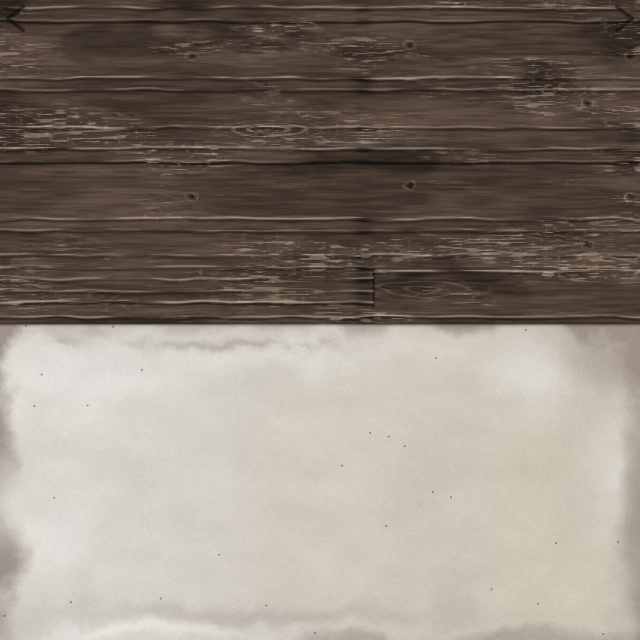
Reproduce this texture procedurally as a WebGL 2 fragment shader.

```glsl
#version 300 es
precision highp float;
uniform vec2 u_resolution;
out vec4 outColor;

const float FLOOR_Y = 0.4935;
const float BOARD_PERIOD = 0.22;
const float JOINT_X = 0.584;

float hash(vec2 p) {
  vec3 q = fract(p.xyx * 0.1031);
  q += dot(q, q.yzx + 33.33);
  return fract((q.x + q.y) * q.z);
}

float noise(vec2 p) {
  vec2 i = floor(p), f = fract(p);
  f = f * f * (3.0 - 2.0 * f);
  return mix(mix(hash(i), hash(i + vec2(1, 0)), f.x),
             mix(hash(i + vec2(0, 1)), hash(i + vec2(1, 1)), f.x), f.y);
}

float fbm(vec2 p) {
  float sum = 0.0, amp = 0.5;
  for (int i = 0; i < 5; i++) {
    sum += amp * noise(p);
    p = p * 2.03 + 17.1;
    amp *= 0.5;
  }
  return sum / 0.97;
}

float blob(vec2 p, vec2 center, vec2 radius) {
  vec2 q = (p - center) / radius;
  return exp(-dot(q, q));
}

float segment(vec2 p, vec2 a, vec2 b) {
  vec2 d = b - a;
  return length(p - a - d * clamp(dot(p - a, d) / dot(d, d), 0.0, 1.0));
}

// Worn board edge: x is pale chipped paint, y is the dark gap and its knot
vec2 seam(vec2 p, float y, float wear, float gap) {
  float d = p.y - y - (noise(vec2(p.x * 22.0, y * 91.0)) - 0.5) * 0.004;
  float chips = smoothstep(0.32, 0.65, fbm(vec2(p.x * 14.0, p.y * 170.0 + y * 40.0)));
  float pale = exp(-pow(d / 0.0018, 2.0)) * chips * wear;
  float dark = exp(-pow((d + 0.0042) / 0.0022, 2.0)) * gap;
  dark += 0.65 * blob(p, vec2(0.568, y - 0.003), vec2(0.014, 0.006));
  return vec2(pale, dark);
}

// Nested arches of grain
float arches(vec2 p, vec2 center, vec2 radius) {
  float r = length((p - center) / radius);
  float rings = sin(r * 20.0 + 4.0 * noise(p * vec2(30.0, 150.0)));
  return smoothstep(0.35, 0.95, rings) * (1.0 - smoothstep(0.6, 1.2, r));
}

vec3 wood(vec2 p) {
  const float offsets[5] = float[](0.0, 0.09, 0.108, 0.167, 0.2);
  const float wears[5] = float[](0.35, 0.9, 0.55, 0.6, 0.75);
  const vec2 knots[4] = vec2[](vec2(0.3, 0.912), vec2(0.918, 0.838),
                               vec2(0.64, 0.93), vec2(0.985, 0.912));
  float rightBoard = smoothstep(JOINT_X - 0.001, JOINT_X + 0.001, p.x);
  float lower = 1.0 - smoothstep(0.578, 0.582, p.y);

  // Knots bend the grain around them
  vec2 g = p;
  float core = 0.0, ring = 0.0;
  for (int i = 0; i < 8; i++) {
    vec2 c = knots[i % 4] - vec2(0.0, BOARD_PERIOD * float(i / 4));
    g.y += (p.y - c.y) * 0.7 * blob(p, c, vec2(0.045, 0.018));
    float r = length((p - c) / vec2(0.009, 0.006)) + noise(p * 240.0) * 0.5;
    core += exp(-r * r * 1.5);
    ring += exp(-pow((r - 1.3) * 4.0, 2.0)) * noise(p * 130.0);
  }

  float broad = fbm(g * vec2(5.0, 35.0));
  float fine = fbm(g * vec2(20.0, 260.0));
  float patches = smoothstep(0.42, 0.7, fbm(g * vec2(7.0, 28.0) + 9.0));
  float scratches = smoothstep(0.6, 0.86, noise(g * vec2(42.0, 430.0))) * patches;
  float flecks = smoothstep(0.62, 0.9, noise(g * vec2(150.0, 480.0))) * patches;

  // Repeated boards, then narrow slats and the lowest pair of edges
  vec2 edges = vec2(0.0);
  for (int k = -1; k < 2; k++)
    for (int i = 0; i < 5; i++) {
      float y = 0.969 - offsets[i] - BOARD_PERIOD * float(k);
      if (y > 0.61) edges += seam(p, y, wears[i], i == 0 ? 0.95 : 0.55);
    }
  float slatMask = 1.0 - rightBoard * lower;
  for (int i = 0; i < 4; i++)
    edges += seam(p, 0.602 - 0.0186 * float(i), 0.65, 0.45) * slatMask;
  edges += seam(p, 0.529, 1.0, 0.8) * slatMask;
  edges += seam(p, 0.577, 0.9, 0.4) * rightBoard;
  edges += seam(p, 0.506, 0.75, 0.65);

  float figure = arches(p, vec2(0.42, 0.797), vec2(0.09, 0.016))
               + 0.7 * arches(p, vec2(0.66, 0.548), vec2(0.11, 0.02)) * rightBoard
               + 0.5 * arches(p, vec2(0.0, 0.787), vec2(0.07, 0.012));
  float joint = exp(-pow((p.x - JOINT_X) / 0.0015, 2.0)) * lower
              * smoothstep(0.515, 0.525, p.y);

  vec3 color = mix(vec3(0.235, 0.188, 0.160), vec3(0.375, 0.308, 0.263),
                   clamp(0.5 + (broad - 0.5) * 1.4 + (fine - 0.5) * 1.3, 0.0, 1.0));
  color *= 1.0 - 0.3 * smoothstep(0.55, 0.75, fbm(p * vec2(7.0, 16.0) + 31.0));
  color *= 1.0 - 0.6 * clamp(edges.y + joint + core, 0.0, 1.0);
  float paint = edges.x * 0.85 + scratches * 0.48 + flecks * 0.25 + figure * 0.28 + ring * 0.5;
  return mix(color, vec3(0.69, 0.62, 0.54), clamp(paint, 0.0, 0.9));
}

vec3 plaster(vec2 p) {
  float cloud = fbm(p * 7.0), mottled = fbm(p * vec2(18.0, 30.0) + 5.0);
  vec2 w = p + (vec2(fbm(p * 14.0 + 3.0), fbm(p * 14.0 + 40.0)) - 0.5) * 0.075;

  // Chalky bloom over warm cream
  float bloom = blob(w, vec2(0.13, 0.41), vec2(0.17, 0.07)) + blob(w, vec2(0.09, 0.16), vec2(0.1, 0.08))
              + 0.75 * blob(w, vec2(0.82, 0.41), vec2(0.07, 0.05)) + 0.7 * blob(w, vec2(0.45, 0.45), vec2(0.2, 0.03))
              + 0.6 * blob(w, vec2(0.95, 0.26), vec2(0.04, 0.06)) + blob(w, vec2(0.2, 0.012), vec2(0.22, 0.014));
  vec3 cream = mix(vec3(0.825, 0.808, 0.775), vec3(0.800, 0.765, 0.710), smoothstep(0.1, 0.85, p.x));
  vec3 color = mix(cream, vec3(0.885, 0.875, 0.855), clamp(bloom, 0.0, 1.0));
  color += (cloud - 0.5) * 0.07 + (mottled - 0.5) * 0.05;

  // Damp margins
  float left = (1.0 - smoothstep(0.0, 0.045, w.x))
             * (0.35 + 0.65 * max(smoothstep(0.24, 0.34, p.y), blob(p, vec2(0.0, 0.1), vec2(1.0, 0.06))));
  float right = smoothstep(0.955, 1.02, w.x) * 0.75 + 0.55 * blob(w, vec2(1.0, 0.47), vec2(0.13, 0.07));
  float top = smoothstep(0.468, 0.5, w.y) * (0.4 + 0.4 * smoothstep(0.45, 0.75, p.x));
  float band = blob(w, vec2(0.38, 0.462), vec2(0.2, 0.009)) + blob(w, vec2(0.07, 0.467), vec2(0.06, 0.012));
  float bottom = (1.0 - smoothstep(-0.01, 0.022, w.y)) * smoothstep(0.4, 0.5, p.x) * 0.5
               + 0.3 * blob(w, vec2(0.4, 0.04), vec2(0.3, 0.018));
  float stain = left + right + top + band * 0.5 * smoothstep(0.3, 0.6, mottled) + bottom;
  color = mix(color, vec3(0.58, 0.53, 0.50), clamp(stain, 0.0, 0.85));

  // Paper grain and sparse specks
  color += (noise(p * 420.0) - 0.5) * 0.028;
  vec2 cell = floor(p * 42.0);
  vec2 center = 0.25 + 0.5 * vec2(hash(cell + 7.0), hash(cell + 19.0));
  float speck = 1.0 - smoothstep(0.04, 0.1, length(fract(p * 42.0) - center));
  return color * (1.0 - 0.3 * speck * step(0.96, hash(cell)));
}

void main() {
  vec2 p = gl_FragCoord.xy / u_resolution;
  float pixel = 1.0 / u_resolution.y;
  vec3 color = mix(plaster(p), wood(p), smoothstep(FLOOR_Y - pixel, FLOOR_Y + pixel, p.y));
  color *= 1.0 - 0.3 * exp(-pow((p.y - FLOOR_Y) / 0.003, 2.0));

  // Faint mirrored chevrons in the upper corners
  vec2 m = vec2(0.5 - abs(p.x - 0.5), abs(p.y - 0.971));
  float chevron = segment(m, vec2(0.012, 0.0), vec2(0.036, 0.018));
  color *= 1.0 - 0.45 * (1.0 - smoothstep(0.0015, 0.0015 + 2.0 * pixel, chevron));
  outColor = vec4(clamp(color, 0.0, 1.0), 1.0);
}
```
